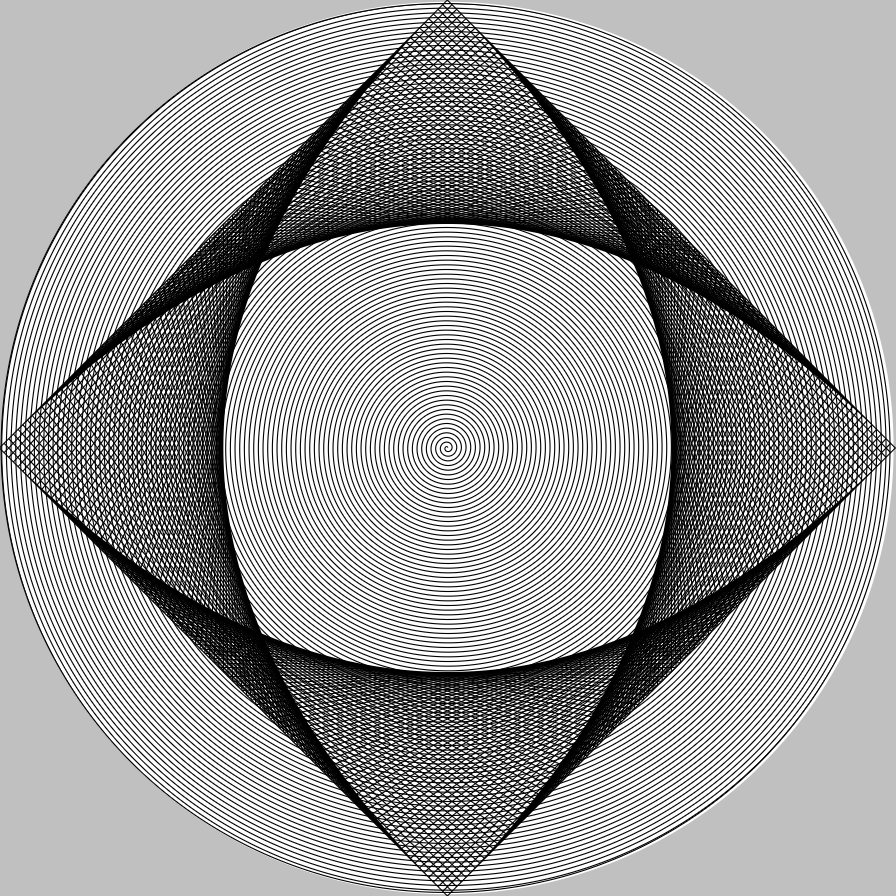
Give the GLSL for this background, as a three.js fragment shader.

```glsl
// Line art on grey: a fine spiral fills a white disc, and four fans of straight
// strings span a diamond, so that their envelopes form crossing parabolas.
// Each family is an exact line index, box-filtered over the pixel footprint.

varying vec2 vUv;

const vec3 GREY = vec3(0.753);
const vec3 PAPER = vec3(1.0);
const vec3 INK = vec3(0.0);

// Lengths are in half-canvas units, measured from the centre.
const vec2 CENTRE = vec2(0.4993, 0.5);
const float DISC_RADIUS = 0.996;
const vec2 RIM_CENTRE = vec2(-0.004, 0.0);
const float RIM_RADIUS = 0.992;
const float SPIRAL_TURNS = 96.0;
const float STRINGS = 96.0;
const float LINE_WIDTH = 0.0025;
const float MIN_ROOT = 0.002;
const float TAU = 6.283185;

// Integral of a unit-period line pattern whose ink fills part of each period.
float inkIntegral(float u, float duty) {
  return floor(u) * duty + min(fract(u), duty);
}

// Mean ink over a pixel, given a line index and its gradient length.
float lineCoverage(float index, float slope, float pixel) {
  float duty = min(LINE_WIDTH * slope, 1.0);
  float halfSpan = 0.5 * pixel * slope;
  float u = index + 0.5 * duty;
  return (inkIntegral(u + halfSpan, duty) - inkIntegral(u - halfSpan, duty))
    / (2.0 * halfSpan);
}

// Soft inside mask for a signed distance that is positive inside.
float inside(float distance, float pixel) {
  return clamp(distance / pixel + 0.5, 0.0, 1.0);
}

// Light left between the strings tangent to y = (1 - x * x) / 2.
float stringFan(vec2 p, float pixel) {
  float discriminant = p.x * p.x - 1.0 + 2.0 * p.y;
  float envelope = discriminant / (2.0 * sqrt(1.0 + p.x * p.x));
  float root = max(sqrt(max(discriminant, 0.0)), MIN_ROOT);
  float light = 1.0;
  // Two tangents pass through every point outside the parabola.
  for (int i = 0; i < 2; i++) {
    float tangent = p.x + (float(i) * 2.0 - 1.0) * root;
    float slope = 0.5 * STRINGS * sqrt(1.0 + tangent * tangent) / root;
    float index = 0.5 * STRINGS * (tangent + 1.0);
    light *= 1.0 - lineCoverage(index, slope, pixel);
  }
  return mix(1.0, light, inside(envelope, pixel));
}

void main() {
  vec2 p = (vUv - CENTRE) * 2.0;
  float pixel = max(2.0 * fwidth(vUv.x), 0.00001);
  float radius = length(p);

  // Disc and spiral, with a narrow unlined crescent on the right.
  float disc = inside(DISC_RADIUS - radius, pixel);
  float rimDistance = RIM_RADIUS - length(p - RIM_CENTRE);
  float turn = atan(p.y, p.x + 0.000001) / TAU;
  float spiral = lineCoverage(radius * SPIRAL_TURNS - turn, SPIRAL_TURNS, pixel);
  float light = 1.0 - spiral * inside(rimDistance, pixel);
  float rim = clamp(0.5 * (LINE_WIDTH + pixel) - abs(rimDistance),
    0.0, min(LINE_WIDTH, pixel)) / pixel;
  light *= 1.0 - rim;

  // Four string fans, a quarter turn apart, clipped to the diamond.
  float diamond = inside((1.0 - abs(p.x) - abs(p.y)) * 0.7071 + 0.5 * LINE_WIDTH, pixel);
  float fans = 1.0;
  vec2 q = p;
  for (int i = 0; i < 4; i++) {
    fans *= stringFan(q, pixel);
    q = vec2(-q.y, q.x);
  }
  light *= mix(1.0, fans, diamond);

  vec3 ground = mix(GREY, PAPER, disc);
  gl_FragColor = vec4(mix(INK, ground, light), 1.0);
}
```
